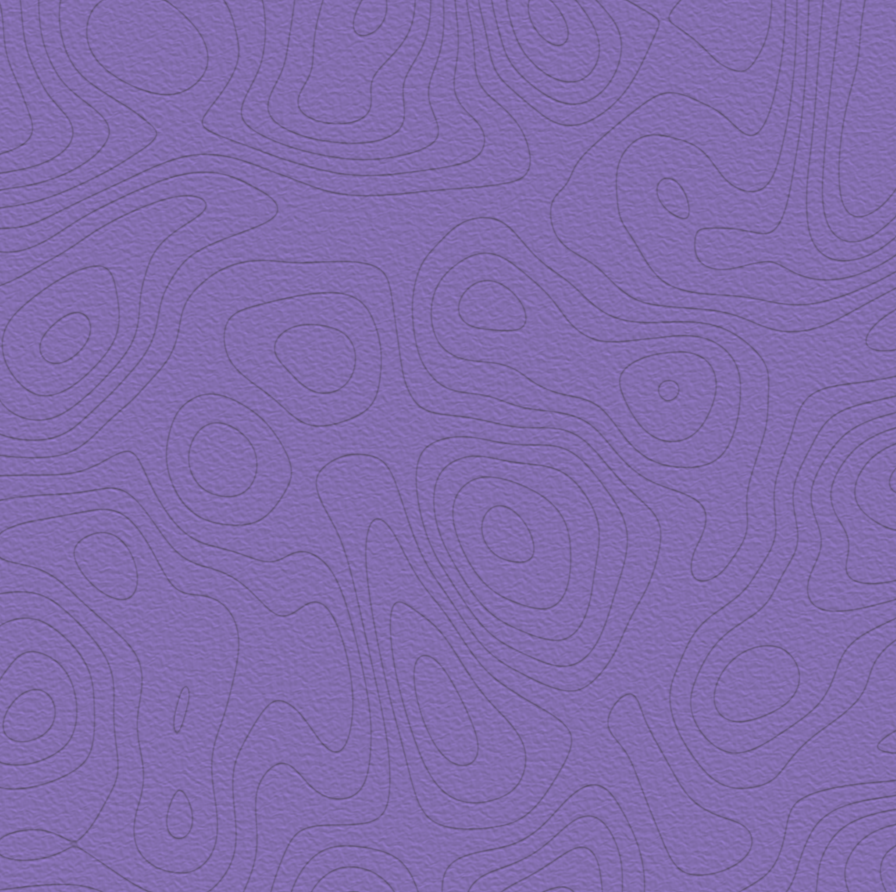
Write a Shadertoy shader that draws this pattern.

```glsl
// Engraved topographic contour lines on violet, finely grained leather paper.
// Smooth gradient noise is the terrain; its level sets become thin grooves.
// Grain and grooves are shaded as if lit from above.

float hash(vec2 p) {
    vec3 q = fract(p.xyx * vec3(0.1031, 0.1030, 0.0973));
    q += dot(q, q.yzx + 33.33);
    return fract((q.x + q.y) * q.z);
}

// Dot product of a random unit gradient with the offset to its lattice point
float slope(vec2 cell, vec2 offset) {
    float a = 6.2832 * hash(cell + 57.0);
    return dot(vec2(cos(a), sin(a)), offset);
}

float gradientNoise(vec2 p) {
    vec2 i = floor(p), f = fract(p), e = vec2(1.0, 0.0);
    vec2 u = f * f * f * (f * (f * 6.0 - 15.0) + 10.0);
    return mix(mix(slope(i, f), slope(i + e, f - e), u.x),
               mix(slope(i + e.yx, f - e.yx), slope(i + 1.0, f - 1.0), u.x), u.y);
}

// Terrain: two rotated octaves with a gentle bend of the domain
float terrain(vec2 p) {
    p = mat2(0.83, 0.56, -0.56, 0.83) * p * 3.8 + 11.3;
    p += 0.2 * sin(p.yx * 1.9 + vec2(0.4, 2.1));
    return gradientNoise(p) + 0.22 * gradientNoise(p * 1.9 + 31.7);
}

// Paper relief: short wavy ridges, wider than tall
float paper(vec2 p) {
    p.y += 0.003 * gradientNoise(p * 90.0);
    return gradientNoise(p * vec2(140.0, 200.0))
         + 0.45 * gradientNoise(p * vec2(250.0, 300.0) + 9.0);
}

void mainImage(out vec4 fragColor, in vec2 fragCoord) {
    vec2 uv = fragCoord / iResolution.y;
    float pixel = 1.0 / iResolution.y;

    // Signed distance to the nearest contour, along the terrain gradient
    const float interval = 0.102;
    vec2 e = vec2(0.001, 0.0);
    float h = terrain(uv);
    vec2 grad = vec2(terrain(uv + e) - terrain(uv - e),
                     terrain(uv + e.yx) - terrain(uv - e.yx)) / (2.0 * e.x);
    float steepness = max(length(grad), 0.3);
    vec2 normal = grad / steepness;
    float dist = (fract(h / interval) - 0.5) * interval / steepness;

    // Groove: dark core, faint light on its lower lip
    float width = max(0.0012, 0.6 * pixel);
    float core = exp(-pow(abs(dist) / width, 2.0));
    float below = dist * sign(normal.y) + 0.0028;
    float lip = abs(normal.y) * exp(-pow(abs(below) / width, 2.0));

    // Grain: relief difference towards the light
    float grain = paper(uv) - paper(uv + vec2(0.0008, 0.0020));

    float tone = 2.7 * grain
               - core * mix(2.8, 4.2, abs(normal.y))
               + 0.9 * lip;
    vec3 violet = vec3(0.516, 0.432, 0.688);
    fragColor = vec4(violet + tone * vec3(0.025, 0.019, 0.040), 1.0);
}
```
